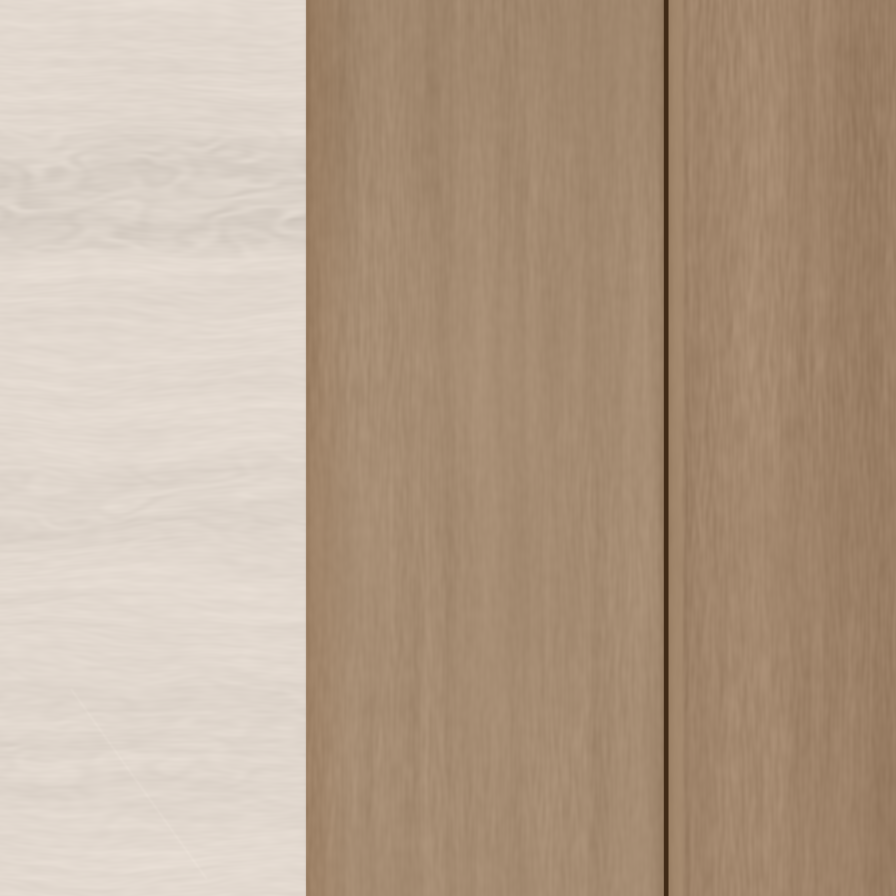
Give the GLSL for this texture, as a Shadertoy shader.

```glsl
// Pale horizontal-grain board beside two brown vertical-grain planks split by a dark groove.
// Grain is gradient noise stretched along each board, layered from broad streaks to fine pores;
// the pale board adds warped contour lines that fade in within a few horizontal bands.

// Layout, in canvas units
const float BOARD_EDGE = 0.3415;
const float GROOVE_X = 0.7435;
const float GROOVE_HALF = 0.0026;
const float LIP_END = 0.763;

// Colours
const vec3 PALE = vec3(0.887, 0.849, 0.812);
const vec3 PALE_GREY = vec3(0.835, 0.800, 0.762);
const vec3 BROWN_LEFT = vec3(0.647, 0.547, 0.447);
const vec3 BROWN_RIGHT = vec3(0.622, 0.514, 0.414);
const vec3 LIP = vec3(0.655, 0.550, 0.440);
const vec3 GROOVE = vec3(0.250, 0.165, 0.085);

// Grain strengths
const float STREAK = 0.030;
const float GRAIN = 0.026;
const float PORE = 0.036;
const float FIGURE = 0.026;

vec2 hashGradient(vec2 cell) {
    vec3 h = fract(cell.xyx * vec3(0.1031, 0.1030, 0.0973));
    h += dot(h, h.yzx + 33.33);
    float angle = 6.2832 * fract((h.x + h.y) * h.z);
    return vec2(cos(angle), sin(angle));
}

// Gradient noise, roughly -0.7 to 0.7
float noise(vec2 p) {
    vec2 i = floor(p), f = p - i;
    vec2 w = f * f * f * (f * (f * 6.0 - 15.0) + 10.0);
    float a = dot(hashGradient(i), f);
    float b = dot(hashGradient(i + vec2(1, 0)), f - vec2(1, 0));
    float c = dot(hashGradient(i + vec2(0, 1)), f - vec2(0, 1));
    float d = dot(hashGradient(i + vec2(1, 1)), f - vec2(1, 1));
    return mix(mix(a, b, w.x), mix(c, d, w.x), w.y);
}

// Soft band centred on c
float band(float x, float c, float halfWidth) {
    float d = (x - c) / halfWidth;
    return exp(-d * d);
}

float segmentDistance(vec2 p, vec2 a, vec2 b) {
    vec2 ab = b - a;
    return length(p - a - ab * clamp(dot(p - a, ab) / dot(ab, ab), 0.0, 1.0));
}

vec3 paleBoard(vec2 p) {
    // Height wavers a little along the board, so the bands are not ruled lines
    float y = p.y + 0.018 * noise(p * vec2(5.0, 9.0));
    float upper = smoothstep(0.705, 0.730, y) * (1.0 - smoothstep(0.80, 0.885, y));
    float middle = band(y, 0.435, 0.05);
    float lower = band(y, 0.17, 0.09);
    float figured = upper + 0.55 * middle + 0.45 * lower;

    // Curling contour lines
    float field = 26.0 * y + 2.3 * noise(p * vec2(9.0, 20.0) + 4.0)
                + 0.9 * noise(p * vec2(24.0, 50.0));
    float contour = sin(6.2832 * field) * (0.5 + noise(p * vec2(20.0, 45.0) + 9.0));

    float streak = noise(vec2(p.x * 2.5, y * 38.0) + 17.0);
    float grain = noise(vec2(p.x * 9.0, y * 115.0) + 31.0);
    float pore = noise(vec2(p.x * 38.0, y * 240.0) + 53.0);
    float scratch = band(segmentDistance(p, vec2(0.08, 0.23), vec2(0.23, 0.02)), 0.0, 0.0016);

    vec3 col = mix(PALE, PALE_GREY, clamp(0.65 * upper + 0.28 * middle + 0.25 * lower, 0.0, 1.0));
    col += 0.7 * STREAK * streak + 0.8 * GRAIN * grain + 0.5 * PORE * pore;
    return col + FIGURE * figured * contour + 0.014 * scratch;
}

vec3 brownPlanks(vec2 p, float aa) {
    float right = smoothstep(-aa, aa, p.x - GROOVE_X);
    float x = p.x + 0.003 * noise(p * vec2(7.0, 4.0));

    // Broad tone: warm left margin, darker top, shaded right side
    vec3 col = mix(BROWN_LEFT, BROWN_RIGHT, right);
    float margin = 1.0 - smoothstep(BOARD_EDGE + 0.004, BOARD_EDGE + 0.06, p.x);
    col -= vec3(0.020, 0.030, 0.036) * margin;
    col -= 0.022 * smoothstep(0.55, 1.0, p.y) * (1.0 - right);
    col += vec3(0.014, 0.015, 0.014) * right * band(p.x, 0.84, 0.06);
    col -= 0.022 * smoothstep(0.90, 1.0, p.x);

    // Vertical grain, coarse to fine; pores come and go in patches
    float patches = 0.65 + 0.8 * noise(p * vec2(8.0, 4.0) + 71.0) + 0.35 * right;
    col += STREAK * noise(vec2(x * 32.0, p.y * 0.8) + 11.0);
    col += GRAIN * noise(vec2(x * 85.0, p.y * 4.0) + 23.0);
    col += PORE * patches * noise(vec2(x * 230.0, p.y * 26.0) + 47.0);
    col += 0.014 * noise(p * vec2(130.0, 75.0) + 83.0);

    // Bevelled lip and groove
    float lip = right * (1.0 - smoothstep(LIP_END - 0.003, LIP_END + 0.002, p.x));
    col = mix(col, LIP, 0.65 * lip);
    col -= 0.025 * band(p.x, LIP_END + 0.003, 0.003);
    col -= 0.045 * band(p.x, GROOVE_X, 0.007);
    float groove = 1.0 - smoothstep(-aa, aa, abs(p.x - GROOVE_X) - GROOVE_HALF);
    return mix(col, GROOVE, groove);
}

void mainImage(out vec4 fragColor, in vec2 fragCoord) {
    vec2 p = fragCoord / iResolution.xy;
    float aa = 0.8 / iResolution.x;
    float brown = smoothstep(-aa, aa, p.x - BOARD_EDGE);
    vec3 col = mix(paleBoard(p), brownPlanks(p, aa), brown);
    // Thin contact shadow where the boards meet
    col -= 0.03 * band(p.x, BOARD_EDGE + 0.002, 0.003);
    fragColor = vec4(clamp(col, 0.0, 1.0), 1.0);
}
```
